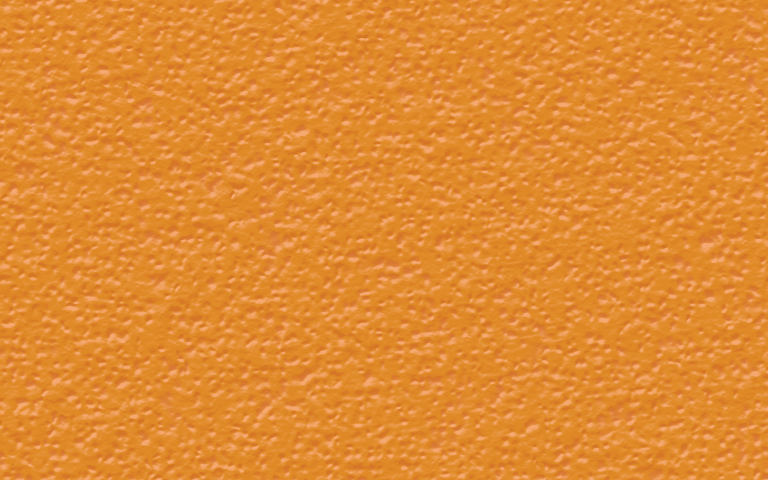
This texture is drawn by a Shadertoy shader. Its source:

```glsl
// Orange peel: a glossy skin covered in small scattered dimples and creases.
// A height field of soft pits plus layered noise is differentiated, lit from
// above, and its slope picks between shadow, peel and shine colours.

const float CELLS_PER_HEIGHT = 46.0;
const float SLOPE_STEP = 0.075;
const vec2 LIGHT_DIR = vec2(-0.26, 0.966);

const vec3 PEEL = vec3(0.877, 0.54, 0.15);
const vec3 SHADOW = vec3(0.835, 0.46, 0.15);
const vec3 PIT_TINT = vec3(0.86, 0.48, 0.27);
const vec3 SHINE = vec3(0.96, 0.66, 0.44);

float hash(vec2 p) {
    return fract(sin(dot(p, vec2(127.1, 311.7))) * 43758.5453);
}

float valueNoise(vec2 p) {
    vec2 cell = floor(p);
    vec2 f = fract(p);
    vec2 w = f * f * f * (f * (f * 6.0 - 15.0) + 10.0);
    float low = mix(hash(cell), hash(cell + vec2(1.0, 0.0)), w.x);
    float high = mix(hash(cell + vec2(0.0, 1.0)), hash(cell + vec2(1.0)), w.x);
    return mix(low, high, w.y);
}

// Fine creases: rotated octaves of noise, slightly stretched sideways
float creases(vec2 p, float amplitude) {
    const mat2 TURN = mat2(0.8, 0.6, -0.6, 0.8);
    float sum = 0.0;
    p *= vec2(0.9, 1.25);
    for (int octave = 0; octave < 3; octave++) {
        sum += amplitude * valueNoise(p);
        p = TURN * p * 1.9 + 17.3;
        amplitude *= 0.5;
    }
    return sum;
}

// Soft round dimples, at most one per cell, with random place, size and depth
float pits(vec2 p, float presence) {
    vec2 home = floor(p);
    float depth = 0.0;
    for (int y = -1; y <= 1; y++) {
        for (int x = -1; x <= 1; x++) {
            vec2 cell = home + vec2(x, y);
            vec2 jitter = vec2(hash(cell + 3.1), hash(cell + 41.7));
            float radius = mix(0.24, 0.42, hash(cell + 71.9));
            float strength = mix(0.45, 1.0, hash(cell + 97.3));
            strength *= step(hash(cell + 13.7), presence);
            vec2 d = (p - cell - 0.1 - 0.8 * jitter) / radius;
            depth += strength * exp(-dot(d, d));
        }
    }
    return depth;
}

float peelHeight(vec2 p) {
    // A gentle warp keeps the dimples from being perfect circles
    vec2 warp = vec2(valueNoise(p * 1.1 + 5.0), valueNoise(p * 1.1 + 53.0));
    float swell = 0.4 * valueNoise(p * 0.35 + 29.0);
    return swell + creases(p, 0.24) - 0.46 * pits(p + 0.35 * warp, 0.8);
}

vec2 heightSlope(vec2 p, float stepSize) {
    vec2 e = vec2(stepSize, 0.0);
    return vec2(peelHeight(p + e.xy) - peelHeight(p - e.xy),
                peelHeight(p + e.yx) - peelHeight(p - e.yx)) / (2.0 * stepSize);
}

vec3 peelColour(float facing, float hollow) {
    vec3 colour = mix(PEEL, SHADOW, smoothstep(0.0, 0.9, -facing));
    colour = mix(colour, PIT_TINT, 0.55 * hollow);
    return mix(colour, SHINE, smoothstep(-0.1, 1.0, facing));
}

void mainImage(out vec4 fragColor, in vec2 fragCoord) {
    vec2 p = fragCoord / iResolution.y * CELLS_PER_HEIGHT;

    // Slopes facing the light shine, those facing away fall into shade
    float facing = dot(-heightSlope(p, SLOPE_STEP), LIGHT_DIR);
    float hollow = smoothstep(0.15, 0.5, 0.62 - peelHeight(p) - 0.25);

    fragColor = vec4(peelColour(facing, hollow), 1.0);
}
```
